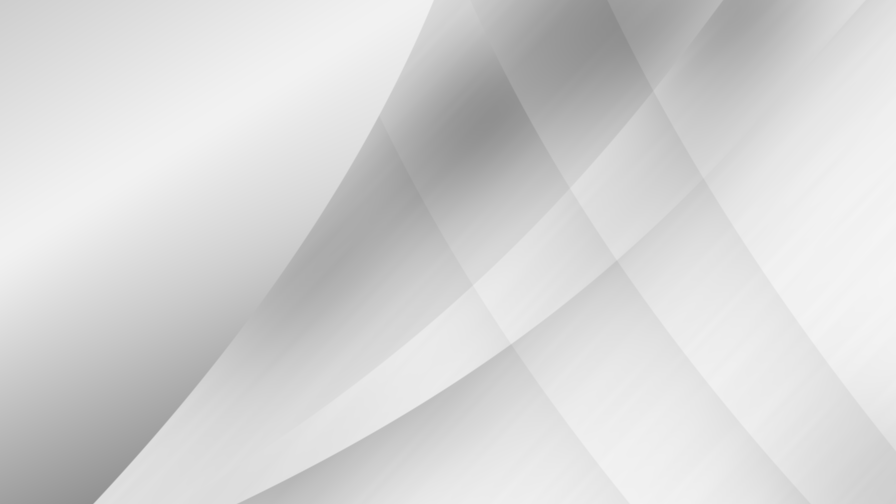
A Shadertoy shader for this background:

```glsl
// Edges as cubics: x = a + b*y + c*y^2 + d*y^3, in canvas heights
const vec4 RISE_LEFT  = vec4(0.185, 0.937, -0.261, 0.0);
const vec4 RISE_MID   = vec4(0.352, 1.663, -0.82, 0.24);
const vec4 RISE_RIGHT = vec4(0.47, 2.09, -1.335, 0.493);
const vec4 FALL_LEFT  = vec4(1.25, -0.812, 0.216, 0.0);
const vec4 FALL_MID   = vec4(1.609, -0.909, 0.233, 0.0);
const vec4 FALL_RIGHT = vec4(1.864, -0.844, 0.185, 0.0);

// Tones of the panels
const float BEAM_TONE = 0.945;
const float MID_TONE = 0.875;
const float STRIP_TONE = 0.905;
const float LOW_TONE = 0.96;

// Shadows and surface
const float FOLD_SHADOW = 0.13;
const float FOLD_WIDTH = 0.11;
const float SHEET_SHADOW = 0.05;
const float SHEET_WIDTH = 0.12;
const float GRAIN = 0.012;
const vec2 BEAM_DIR = vec2(0.852, 0.523);
const vec2 GLOW_DIR = vec2(0.69, 0.724);

// Approximate signed distance, positive to the right of the edge
float edgeDistance(vec2 p, vec4 k) {
    float x = k.x + p.y * (k.y + p.y * (k.z + p.y * k.w));
    float slope = k.y + p.y * (2.0 * k.z + 3.0 * k.w * p.y);
    return (p.x - x) / sqrt(1.0 + slope * slope);
}

float cover(float dist) {
    float pixel = 1.0 / iResolution.y;
    return smoothstep(-pixel, pixel, dist);
}

// Soft ellipse; radius.x runs along the rising diagonal
float glow(vec2 p, vec2 centre, vec2 radius) {
    vec2 d = p - centre;
    vec2 q = vec2(dot(d, GLOW_DIR), dot(d, vec2(-GLOW_DIR.y, GLOW_DIR.x))) / radius;
    return exp(-dot(q, q));
}

float hash(vec2 p) {
    vec3 q = fract(vec3(p.xyx) * 0.1031);
    q += dot(q, q.yzx + 33.33);
    return fract((q.x + q.y) * q.z);
}

float noise(vec2 p) {
    vec2 i = floor(p), f = fract(p);
    f = f * f * (3.0 - 2.0 * f);
    return mix(mix(hash(i), hash(i + vec2(1, 0)), f.x),
               mix(hash(i + vec2(0, 1)), hash(i + vec2(1, 1)), f.x), f.y);
}

// Shadow that fades to the left of a falling sheet edge
float sheetShadow(float dist) {
    return SHEET_SHADOW * exp(min(dist, 0.0) / SHEET_WIDTH) * (1.0 - cover(dist));
}

float leftPanel(vec2 p) {
    float d = dot(p - vec2(0.0, 0.502), vec2(-BEAM_DIR.y, BEAM_DIR.x));
    float fall = sqrt(d * d + 0.0016) - 0.04;
    float below = 0.82 * fall - 0.12 * p.x * smoothstep(0.0, 0.3, -d);
    return BEAM_TONE - mix(below, 0.36 * fall, smoothstep(-0.04, 0.04, d));
}

float middlePanel(vec2 p, float pastFallMid) {
    float tone = MID_TONE;
    tone -= 0.19 * glow(p, vec2(0.62, 0.46), vec2(0.27, 0.13));
    tone -= mix(0.25, 0.10, pastFallMid) * glow(p, vec2(0.95, 0.76), vec2(0.24, 0.14));
    tone -= mix(0.06, 0.23, pastFallMid) * glow(p, vec2(1.17, 0.96), vec2(0.27, 0.18));
    return tone - 0.10 * glow(p, vec2(1.40, 1.02), vec2(0.30, 0.12));
}

float stripPanel(vec2 p) {
    float tone = STRIP_TONE + 0.03 * glow(p, vec2(0.90, 0.31), vec2(0.20, 0.12));
    tone -= 0.24 * glow(p, vec2(1.46, 1.00), vec2(0.22, 0.14));
    tone -= 0.07 * glow(p, vec2(1.40, 0.76), vec2(0.30, 0.15));
    return tone - 0.04 * glow(p, vec2(0.45, 0.03), vec2(0.25, 0.15));
}

float lowPanel(vec2 p, float fold) {
    float tone = LOW_TONE - FOLD_SHADOW * exp(-max(fold, 0.0) / FOLD_WIDTH);
    tone -= 0.12 * glow(p, vec2(0.55, 0.02), vec2(0.30, 0.16));
    tone -= 0.05 * glow(p, vec2(0.88, 0.20), vec2(0.16, 0.12));
    return tone - 0.12 * glow(p, vec2(1.76, -0.02), vec2(0.22, 0.24));
}

void mainImage(out vec4 fragColor, in vec2 fragCoord) {
    vec2 p = fragCoord / iResolution.y;
    float riseLeft = edgeDistance(p, RISE_LEFT);
    float riseMid = edgeDistance(p, RISE_MID);
    float riseRight = edgeDistance(p, RISE_RIGHT);
    float fallMid = edgeDistance(p, FALL_MID);

    // Panels between the rising edges
    float inside = cover(riseLeft);
    float tone = mix(leftPanel(p), middlePanel(p, cover(fallMid)), inside);
    tone = mix(tone, stripPanel(p), cover(riseMid));
    tone = mix(tone, lowPanel(p, riseRight), cover(riseRight));

    // Overlapping falling sheets
    float sheets = sheetShadow(edgeDistance(p, FALL_LEFT)) * (1.0 - 0.6 * p.y);
    sheets += sheetShadow(fallMid) * (1.0 - smoothstep(0.7, 1.0, p.y));
    sheets += sheetShadow(edgeDistance(p, FALL_RIGHT));
    tone -= sheets * inside;

    // Faint brushed streaks along the diagonal
    vec2 brushed = vec2(dot(p, GLOW_DIR) * 5.0, dot(p, vec2(-GLOW_DIR.y, GLOW_DIR.x)) * 90.0);
    tone += GRAIN * (noise(brushed + 200.0) - 0.5) * inside;
    fragColor = vec4(vec3(clamp(tone, 0.0, 1.0)), 1.0);
}
```
